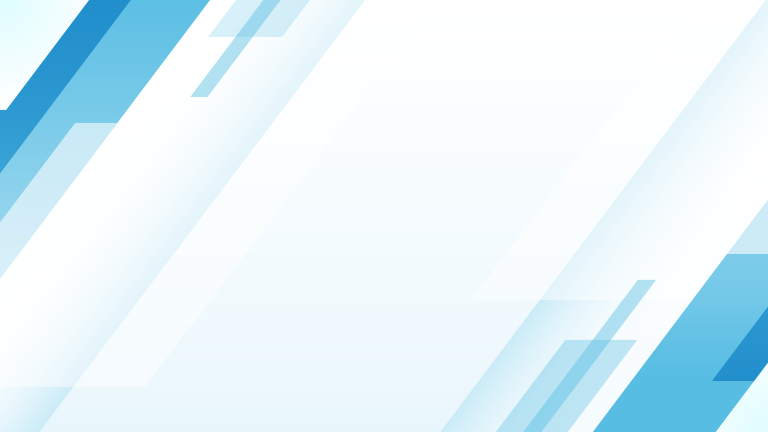
Write a Shadertoy shader that draws this background.

```glsl
// Slanted blue ribbons and glassy panels in two opposite corners of a pale sheet.
// All shapes are parallelograms: x is sheared along one shared slope, so each is
// a box in (sheared x, y). Soft one-sided shadows lift the two white strips.

const float SLOPE = 0.754;   // horizontal run per unit of height
const vec3 WHITE = vec3(1.0);
const vec3 SKY = vec3(0.34, 0.74, 0.89);
const vec3 DEEP = vec3(0.13, 0.56, 0.80);
const vec3 ICE = vec3(0.87, 0.99, 1.0);

// Smooth coverage of the range lo..hi
float span(float v, float lo, float hi, float soft) {
    return smoothstep(lo - soft, lo + soft, v) * (1.0 - smoothstep(hi - soft, hi + soft, v));
}

// Slanted panel: q is (sheared x, y)
float panel(vec2 q, float left, float right, float low, float high) {
    float soft = 5.5 / iResolution.y;
    return span(q.x, left, right, soft * 1.2) * span(q.y, low, high, soft);
}

void mainImage(out vec4 fragColor, in vec2 fragCoord) {
    // Canvas is 16 by 9 units
    vec2 p = fragCoord / iResolution.xy * vec2(16.0, 9.0);
    vec2 q = vec2(p.x - SLOPE * p.y, p.y);

    // Sheet: white above, faint blue below
    vec3 sheet = mix(vec3(0.91, 0.965, 0.988), WHITE, pow(p.y / 9.0, 0.8));
    vec3 col = sheet;

    // White strips with a shadow falling inward from one edge
    float leftStrip = panel(q, -20.0, 0.82, -1.0, 10.0);
    float rightStrip = panel(q, 9.17, 30.0, -1.0, 10.0);
    col = mix(col, WHITE, leftStrip * 0.85 + rightStrip * 0.6);
    float leftShade = leftStrip * pow(clamp((q.x + 1.9) / 2.72, 0.0, 1.0), 2.0);
    float rightShade = rightStrip * pow(clamp((11.9 - q.x) / 2.73, 0.0, 1.0), 2.0);
    col = mix(col, vec3(0.76, 0.91, 0.965), (leftShade + rightShade) * 0.85);

    // Broad translucent white panels
    col = mix(col, WHITE, 0.45 * panel(q, -20.0, 2.31, 0.94, 10.0));
    col = mix(col, WHITE, 0.45 * panel(q, 7.74, 30.0, 2.75, 10.0));
    col = mix(col, WHITE, 0.3 * panel(q, 11.45, 30.0, 3.71, 10.0));

    // Small overlapping accents, upper left and lower right
    col = mix(col, SKY, 0.23 * panel(q, -1.87, -0.33, 8.23, 10.0));
    col = mix(col, SKY, 0.45 * panel(q, -1.30, -0.94, 6.98, 10.0));
    col = mix(col, SKY, 0.36 * panel(q, 10.33, 11.83, -1.0, 1.92));
    col = mix(col, SKY, 0.44 * panel(q, 10.90, 11.28, -1.0, 3.17));

    // Left ribbon: sky and deep bands that pale downward, then a glassy overlay
    float pale = clamp((9.0 - p.y) / 9.0, 0.0, 1.0);
    col = mix(col, mix(SKY, WHITE, 0.03 + 0.65 * pale), panel(q, -20.0, -2.41, -1.0, 10.0));
    col = mix(col, mix(DEEP, SKY, 1.6 * pale * pale + 0.5 * pale), panel(q, -20.0, -4.06, -1.0, 10.0));
    col = mix(col, WHITE, 0.58 * panel(q, -3.29, -2.41, -1.0, 6.44));

    // Icy corner, upper left
    float corner = clamp(length(p - vec2(0.0, 9.0)) / 2.2, 0.0, 1.0);
    col = mix(col, mix(ICE, WHITE, corner), panel(q, -20.0, -4.93, 6.71, 10.0));

    // Right ribbon: glassy top, sky band and deep inset
    col = mix(col, vec3(0.80, 0.92, 0.97), panel(q, 12.35, 30.0, 3.71, 10.0));
    vec3 ribbon = mix(SKY, WHITE, 0.22 * smoothstep(0.8, 3.8, p.y));
    col = mix(col, ribbon, panel(q, 12.35, 30.0, -1.0, 3.71));
    col = mix(col, mix(DEEP, SKY, 0.12 * (p.y - 1.0)), panel(q, 14.03, 30.0, 1.06, 3.71));

    // Icy corner, lower right
    corner = clamp(length(p - vec2(16.0, 0.0)) / 2.0, 0.0, 1.0);
    col = mix(col, mix(ICE, WHITE, corner), panel(q, 14.91, 30.0, -1.0, 3.71));

    fragColor = vec4(col, 1.0);
}
```
